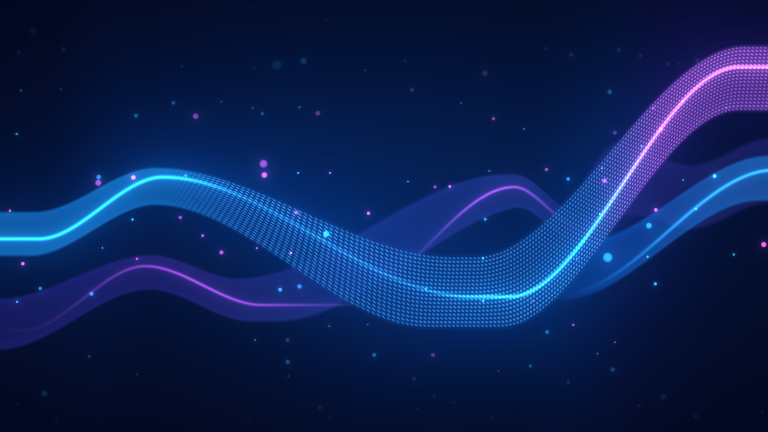
Write a Shadertoy shader that draws this background.

```glsl
// Glowing dotted ribbon sweeping over violet and blue veils, among drifting sparks on navy.

float hash(vec2 p) {
    return fract(sin(dot(p, vec2(127.1, 311.7))) * 43758.5);
}

// Smooth curve through four turning points; it rests flat after the third.
float swing(float x, vec4 at, vec4 height, float rest) {
    float y = mix(height.x, height.y, smoothstep(at.x, at.y, x));
    y = mix(y, height.z, smoothstep(at.y, at.z, x));
    return mix(y, height.w, smoothstep(at.z + rest, at.w, x));
}

// Distance to a curve, corrected for its slope.
float curveDistance(float offset) {
    float slope = length(vec2(dFdx(offset), dFdy(offset))) * iResolution.y;
    return abs(offset) / max(slope, 1.0);
}

// Soft band between two heights, brighter towards its rims.
float band(float y, float low, float top) {
    float across = (y - low) / (top - low);
    float inside = smoothstep(-0.04, 0.06, across) * smoothstep(1.04, 0.94, across);
    return inside * (0.72 + 0.28 * pow(abs(2.0 * across - 1.0), 3.0));
}

float glowLine(float d, float width) {
    return exp(-d * d / (width * width)) + 0.25 * exp(-d / (width * 5.0));
}

// One layer of round sparks, at most one per cell.
vec3 sparks(vec2 p, float cells, float size) {
    vec2 id = floor(p * cells);
    vec2 seed = id + cells * 3.7;
    vec2 jitter = vec2(hash(seed), hash(seed + 17.3));
    vec2 centre = (id + 0.25 + 0.5 * jitter) / cells;
    float radius = size * mix(0.35, 1.0, pow(hash(seed + 5.1), 2.0));
    float d = length(p - centre);
    float present = step(0.62, hash(seed + 9.4));
    float nearWaves = exp(-pow((centre.y - 0.47) / 0.27, 2.0));
    vec3 tint = hash(seed + 31.0) > 0.62 ? vec3(0.95, 0.33, 0.82) : vec3(0.22, 0.76, 0.98);
    float light = smoothstep(radius, radius * 0.5, d) + 0.35 * exp(-d / radius);
    return tint * light * present * nearWaves * mix(0.5, 1.0, hash(seed + 2.2));
}

void mainImage(out vec4 fragColor, in vec2 fragCoord) {
    vec2 p = fragCoord / iResolution.xy * vec2(16.0 / 9.0, 1.0);
    float x = p.x;

    // Main ribbon heights
    float mid = swing(x, vec4(0.09, 0.377, 1.09, 1.71), vec4(0.447, 0.590, 0.313, 0.845), 0.09);
    float top = swing(x, vec4(0.08, 0.36, 1.05, 1.725), vec4(0.510, 0.612, 0.407, 0.894), 0.05);
    float low = swing(x, vec4(0.07, 0.36, 0.99, 1.71), vec4(0.407, 0.525, 0.241, 0.743), 0.17);
    float violet = smoothstep(1.32, 1.56, x);

    // Navy backdrop with a broad blue glow
    vec2 fromCentre = (p - vec2(0.98, 0.52)) / vec2(0.8, 0.45);
    vec3 color = vec3(0.008, 0.020, 0.105);
    color += vec3(0.008, 0.095, 0.20) * exp(-dot(fromCentre, fromCentre));
    float midDistance = curveDistance(p.y - mid);
    color += mix(vec3(0.01, 0.11, 0.25), vec3(0.07, 0.04, 0.2), violet) * exp(-midDistance * 7.5);

    // Faint violet veil on the right
    float veilTop = swing(x, vec4(1.25, 1.43, 1.60, 1.78), vec4(0.45, 0.67, 0.618, 0.68), 0.0);
    float veilLow = swing(x, vec4(1.25, 1.47, 1.60, 1.78), vec4(0.42, 0.50, 0.47, 0.53), 0.0);
    float veil = band(p.y, veilLow, veilTop) * smoothstep(1.22, 1.42, x);
    color = mix(color, vec3(0.17, 0.18, 0.55), 0.5 * veil);

    // Violet ribbon behind
    float drop = 0.09 * smoothstep(1.19, 1.34, x);
    float backMid = swing(x, vec4(0.05, 0.336, 0.606, 1.19), vec4(0.235, 0.384, 0.294, 0.567), 0.18) - drop;
    float backTop = swing(x, vec4(0.0, 0.35, 0.55, 1.17), vec4(0.31, 0.41, 0.356, 0.597), 0.0) - drop;
    float backLow = swing(x, vec4(0.0, 0.347, 0.58, 1.25), vec4(0.19, 0.329, 0.255, 0.525), 0.06) - drop;
    float backFade = smoothstep(1.45, 1.2, x);
    vec3 backColor = mix(vec3(0.17, 0.16, 0.58), vec3(0.14, 0.25, 0.66), smoothstep(0.3, 0.9, x));
    color = mix(color, backColor, 0.6 * backFade * band(p.y, backLow, backTop));
    float backLit = exp(-pow((x - 0.48) / 0.25, 2.0)) + exp(-pow((x - 1.15) / 0.13, 2.0));
    color += vec3(0.66, 0.22, 0.62) * backLit * 0.75 * glowLine(curveDistance(p.y - backMid), 0.0035);

    // Blue ribbon on the right
    float sideMid = swing(x, vec4(0.0, 0.1, 1.30, 1.79), vec4(0.32, 0.32, 0.32, 0.606), 0.0);
    float sideTop = swing(x, vec4(0.0, 0.1, 1.34, 1.78), vec4(0.44, 0.44, 0.44, 0.64), 0.0);
    float sideLow = swing(x, vec4(0.0, 0.1, 1.30, 1.76), vec4(0.305, 0.305, 0.305, 0.535), 0.0);
    float sideFade = smoothstep(1.2, 1.45, x);
    vec3 sideColor = mix(vec3(0.06, 0.34, 0.76), vec3(0.12, 0.46, 0.84), smoothstep(1.4, 1.75, x));
    color = mix(color, sideColor, 0.68 * sideFade * band(p.y, sideLow, sideTop));
    color += vec3(0.15, 0.60, 0.75) * smoothstep(1.3, 1.7, x) * 0.75
           * glowLine(curveDistance(p.y - sideMid), 0.004);

    // Main ribbon: smooth on the left, turning into a fine dotted mesh
    float mesh = smoothstep(0.32, 0.62, x);
    float body = band(p.y, low, top);
    vec3 fill = mix(vec3(0.08, 0.47, 0.82), vec3(0.06, 0.25, 0.55), mesh);
    fill = mix(fill, vec3(0.42, 0.23, 0.70), violet);
    color = mix(color, fill, 0.8 * body);
    vec2 grid = vec2(x * 105.0 + p.y * 50.0, (p.y - low) / (top - low) * 19.0);
    grid.x += 0.5 * mod(floor(grid.y), 2.0);
    float dots = smoothstep(0.5, 0.12, length(fract(grid) - 0.5));
    vec3 dotColor = mix(vec3(0.18, 0.42, 0.52), vec3(0.40, 0.29, 0.34), violet);
    color += dotColor * dots * mesh * body * (0.6 + 0.4 * exp(-midDistance * 20.0));

    // Bright thread along the main ribbon
    float lit = 1.0 - 0.75 * smoothstep(0.36, 0.6, x) * smoothstep(1.2, 0.95, x);
    vec3 thread = mix(vec3(0.17, 0.62, 0.70), vec3(0.72, 0.38, 0.56), violet);
    color += thread * lit * glowLine(midDistance, 0.0042);

    // Sparks, from large to tiny
    for (int i = 0; i < 3; i++) {
        float layer = float(i);
        color += sparks(p, 4.0 + 3.5 * layer, 0.017 / (1.0 + 0.7 * layer));
    }
    fragColor = vec4(min(color, 1.0), 1.0);
}
```
